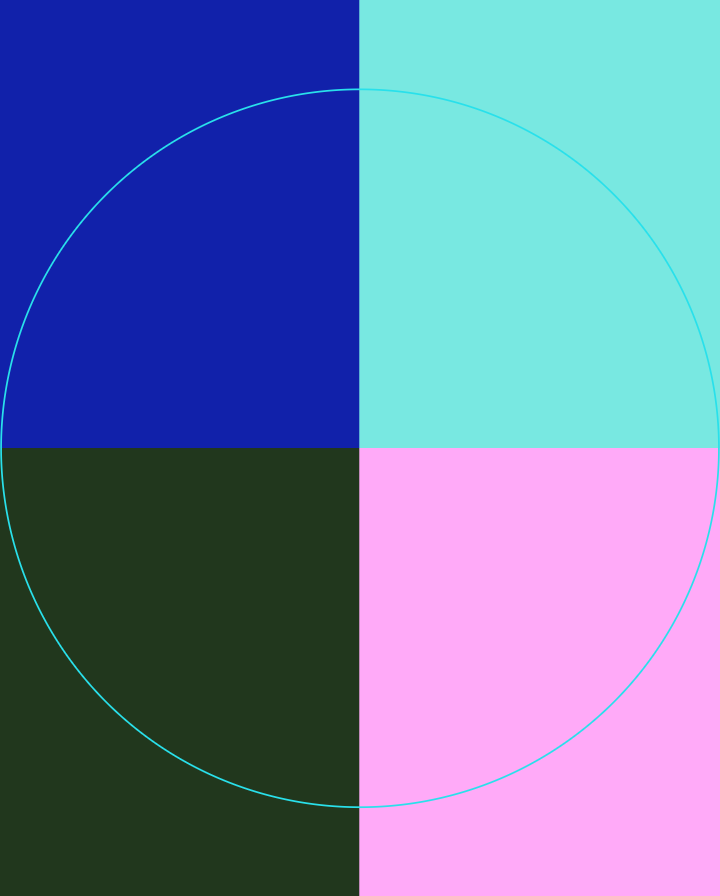
This background is drawn by a WebGL 1 fragment shader. Its source:

```glsl
precision highp float;
// Four flat colour quadrants under a thin cyan ring that nearly spans the width.

uniform vec2 u_resolution;

#define SEAM vec2(0.499, 0.5)         // quadrant corner, fraction of canvas
#define RING_CENTER vec2(0.5, 0.4997) // fraction of canvas
#define RING_RADIUS 0.4985            // fraction of width
#define RING_WIDTH 0.0024             // fraction of width
#define BLUE vec3(0.067, 0.129, 0.667)
#define AQUA vec3(0.472, 0.911, 0.882)
#define MOSS vec3(0.130, 0.216, 0.114)
#define PINK vec3(1.0, 0.667, 0.971)
#define RING_COLOR vec3(0.16, 0.88, 0.92)

// Soft step about one pixel wide
float softEdge(float distance, float pixel) {
  return clamp(distance / pixel + 0.5, 0.0, 1.0);
}

vec3 quadrants(vec2 fromSeam, float pixel) {
  float right = softEdge(fromSeam.x, pixel);
  float upper = softEdge(fromSeam.y, pixel);
  return mix(mix(MOSS, PINK, right), mix(BLUE, AQUA, right), upper);
}

// Coverage of a thin circular stroke
float ring(vec2 p, float pixel) {
  float fromStroke = abs(length(p) - RING_RADIUS);
  return softEdge(0.5 * RING_WIDTH - fromStroke, pixel);
}

void main() {
  // Units of canvas width keep the ring round
  float pixel = 1.0 / u_resolution.x;
  vec2 position = gl_FragCoord.xy * pixel;
  vec2 canvas = u_resolution * pixel;

  vec3 color = quadrants(position - SEAM * canvas, pixel);
  color = mix(color, RING_COLOR, ring(position - RING_CENTER * canvas, pixel));
  gl_FragColor = vec4(color, 1.0);
}
```
